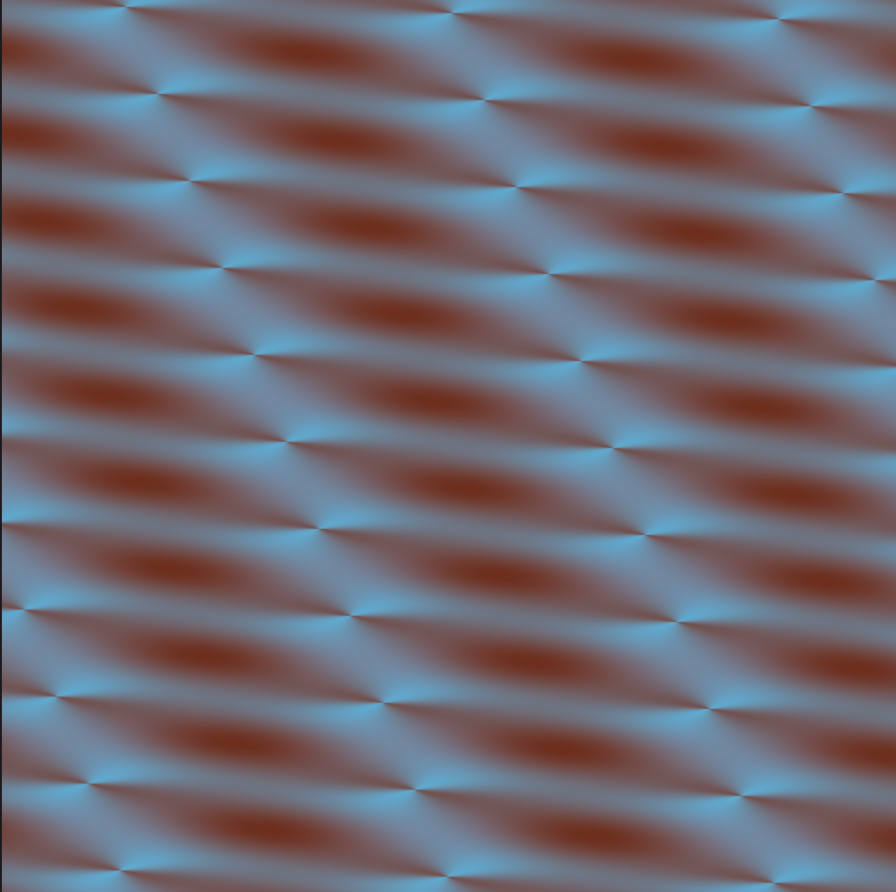
Give the GLSL for this pattern, as a Shadertoy shader.

```glsl
// Slanted lattice of pinched blue sparks with soft rust bands between them
const float PI = 3.14159265;

const vec2 ORIGIN      = vec2(0.1412, 0.9922);   // one spark, in canvas heights
const vec2 ACROSS_STEP = vec2(0.3660, -0.0069);  // to the next spark sideways
const vec2 DOWN_STEP   = vec2(0.0360, -0.0975);  // to the next spark below

// Position measured in lattice steps; sparks sit on whole numbers
vec2 latticeCoord(vec2 p, vec2 origin, vec2 across, vec2 down) {
    return inverse(mat2(across, down)) * (p - origin);
}

// Brightness: depends only on direction near a spark, smooth elsewhere
float sparkField(vec2 cell) {
    vec2 s = sin(PI * cell);
    vec2 wave = s * s;
    float radius = wave.x + wave.y + 0.0004;
    vec2 turn = sin(2.0 * PI * cell);
    float pinch = 0.5 * turn.x * turn.y / radius;   // blue wings, red bands
    float lean = (wave.y - wave.x) / radius;        // steep edges are lighter
    float ember = wave.x * wave.y;                  // dark cell centre
    return 0.49 - 0.17 * pinch + 0.04 * lean - 0.31 * ember;
}

// Violet haze along the steep lines joining sparks
float violetHaze(vec2 cell) {
    vec2 s = sin(PI * cell);
    return s.y * s.y * (1.0 - s.x * s.x);
}

// Rust to slate to sky blue
vec3 rustToSky(float level) {
    float offset = level - 0.33;
    return vec3(0.44 - 0.6 * offset * offset, level, 1.45 * level - 0.15);
}

void mainImage(out vec4 fragColor, in vec2 fragCoord) {
    vec2 p = fragCoord / iResolution.y;
    vec2 cell = latticeCoord(p, ORIGIN, ACROSS_STEP, DOWN_STEP);

    vec3 color = rustToSky(sparkField(cell));
    color += vec3(0.03, 0.0, 0.01) * violetHaze(cell);

    // Hairline dark margin on the left
    float pixel = 1.0 / iResolution.y;
    float margin = 1.0 - smoothstep(-0.5 * pixel, 0.5 * pixel, p.x - 0.002);
    color = mix(color, vec3(0.11, 0.10, 0.11), margin);

    fragColor = vec4(clamp(color, 0.0, 1.0), 1.0);
}
```
